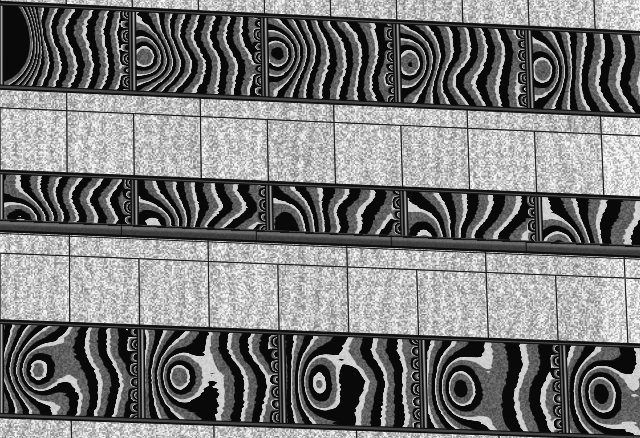
Give the GLSL for this texture, as a WebGL 2 fragment shader.

```glsl
#version 300 es
precision highp float;
uniform vec2 u_resolution;
out vec4 fragColor;

// Facade bands from the top down: odd bands are glass, even ones are stone
const float EDGE[8] = float[8](-0.1, 0.004, 0.203, 0.389, 0.528, 0.731, 0.953, 1.06);
const float PITCH[7] = float[7](0.3015, 0.3022, 0.3055, 0.3075, 0.3176, 0.322, 0.326);

float hash(vec2 p) {
  vec3 q = fract(p.xyx * vec3(0.1031, 0.103, 0.0973));
  q += dot(q, q.yzx + 33.33);
  return fract((q.x + q.y) * q.z);
}

float noise(vec2 p) {
  vec2 i = floor(p), f = fract(p);
  f = f * f * (3.0 - 2.0 * f);
  return mix(mix(hash(i), hash(i + vec2(1, 0)), f.x),
             mix(hash(i + vec2(0, 1)), hash(i + vec2(1, 1)), f.x), f.y);
}

float line(float d, float halfWidth) {
  float soft = 0.6 / u_resolution.y;
  return 1.0 - smoothstep(halfWidth - soft, halfWidth + soft, abs(d));
}

// Distance to the nearest whole number
float nearest(float x) {
  return abs(fract(x + 0.5) - 0.5);
}

// Height field whose contours are the rippled reflections in one pane
float ripples(vec2 w, float cell, int row) {
  vec2 eye = row == 0 ? vec2(0.13, 0.5) : row == 1 ? vec2(0.18, 0.9) : vec2(0.24, 0.52);
  vec2 spread = row == 1 ? vec2(0.2, 0.5) : vec2(0.16, 0.31);
  float count = (row == 0 ? 9.0 : row == 1 ? 6.6 : 7.2) - 0.7 * cell;
  float direction = row == 2 ? -1.0 : 1.0;
  vec2 r = (w - eye) / spread;

  vec2 seed = vec2(cell * 7.3, float(row) * 13.7);
  float sway = 0.03 * sin(6.5 * w.y + cell) + 0.13 * (noise(w * vec2(2.5, 3.0) + seed) - 0.5);
  sway += 0.016 * (noise(w * vec2(9, 42) + seed) - 0.5);
  if (row == 1) sway += 0.16 * (w.y - 0.9);

  float height = direction * count * (w.x - eye.x + sway) + 3.0 * (1.0 - exp(-dot(r, r)));
  // Wide dark disc in the first pane
  if (row == 0 && cell < 0.5) {
    float disc = length((w - vec2(-0.02, 0.42)) * vec2(1.0, 0.5));
    height = mix(0.1, height, smoothstep(0.22, 0.36, disc));
  }
  // Tight curls along the right edge
  height += 1.8 * smoothstep(0.9, 0.98, w.x) * sin(w.y * (row == 1 ? 15.0 : 24.0) + cell * 2.0);
  return height + (row == 2 ? 0.95 : 0.12) - 0.22 * cell;
}

float glass(float height, float grain) {
  float soft = clamp(fwidth(height) * 0.6, 0.005, 0.18);
  float t = fract(height);
  float shade = mix(0.035, 0.27 + 0.2 * grain, smoothstep(0.41 - soft, 0.41 + soft, t));
  shade = mix(shade, 0.76 + 0.1 * grain, smoothstep(0.79 - soft, 0.79 + soft, t));
  return mix(shade, 0.035, smoothstep(1.0 - soft, 1.0, t));
}

float stone(float x, float u, float v, float grain) {
  float streak = sin(6.2832 * (u * 9.0 + 1.6 * noise(vec2(u * 3.0, v * 9.0))));
  float shade = 0.755 + 0.045 * streak + 0.48 * (grain - 0.5);
  shade += 0.05 * (hash(vec2(floor(u * 2.0), floor(v * 4.0))) - 0.5);
  return min(shade + 0.1 * smoothstep(1.365, 1.385, x), 0.96);
}

void main() {
  vec2 p = gl_FragCoord.xy / u_resolution.y;
  // Bands slope downward, a little less toward the bottom
  float v = (1.0 - p.y - 0.047 * p.x) / (1.0 - 0.0126 * p.x);

  int band = 0;
  for (int i = 1; i < 7; i++) if (v > EDGE[i]) band = i;
  float top = EDGE[band], bottom = EDGE[band + 1], pitch = PITCH[band];
  float u = p.x * (1.0 - 0.03 * (v - 0.5 * (top + bottom))) / pitch;
  float grain = noise(p * 330.0);

  int row = max(band - 1, 0) / 2;
  vec2 w = vec2(fract(u), (v - top) / (bottom - top));
  float pane = glass(ripples(w, floor(u), row), grain);
  float shade = stone(p.x, u, v, grain);

  if (band % 2 == 1) {
    // Mullions and the sill and head of each window
    float d = (fract(u + 0.5) - 0.5) * pitch;
    shade = mix(pane, 0.05, line(d, 0.0095));
    shade = mix(shade, 0.36, line(d, 0.0065));
    shade = mix(shade, 0.04, line(d + 0.001, 0.0017));
    shade = mix(shade, 0.68, line(d - 0.0035, 0.0011));
    shade = mix(shade, 0.07, line(v - top, 0.009));
    shade = mix(shade, 0.33, line(v - top - 0.005, 0.0012));
    shade = mix(shade, 0.28, line(v - bottom, 0.009));
    shade = mix(shade, 0.06, line(v - bottom + 0.009, 0.0014));
  } else {
    // Seams: a shallow course of long slabs above a course of half slabs
    float course = band == 2 ? 0.246 : band == 4 ? 0.578 : band == 6 ? 2.0 : -1.0;
    float joint = v < course ? nearest(u + 0.5) * pitch : nearest(u * 2.0) * pitch * 0.5;
    shade = mix(shade, 0.1, max(line(joint, 0.0014), line(v - course, 0.0014)));
  }
  for (int i = 1; i < 7; i++) shade = mix(shade, 0.06, line(v - EDGE[i], 0.0022));

  // Round rail across the middle windows
  float across = (v - 0.513) / 0.013;
  float rail = 0.2 + 0.2 * exp(-pow((across + 0.35) * 2.8, 2.0)) + 0.06 * grain;
  rail = mix(rail, 0.08, max(line(across + 0.75, 0.12), line(nearest(u + 0.1) * pitch, 0.0012)));
  shade = mix(shade, rail, line(v - 0.513, 0.013));
  shade = mix(shade, 0.05, line(v - 0.527, 0.0022));
  shade = mix(shade, 0.1, line(v - 0.533, 0.0011));
  fragColor = vec4(vec3(shade), 1.0);
}
```
